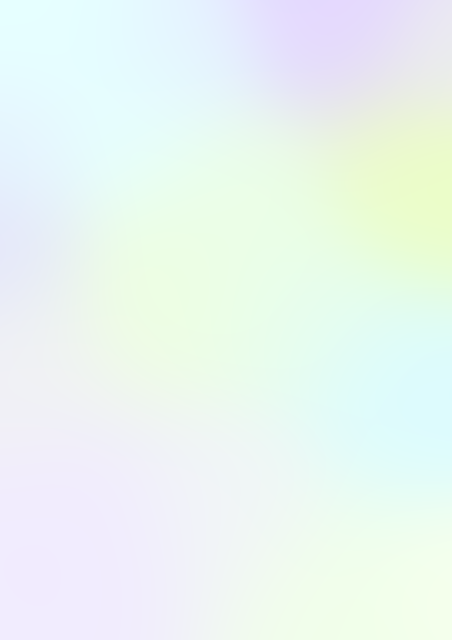
A Shadertoy shader for this background:

```glsl
// Soft pastel mesh gradient of lilac, aqua, mint and lemon glows.

#define GLOW_SIZE 0.135
#define BASE_WEIGHT 0.015
#define BASE_COLOR vec3(0.93, 0.98, 0.95)
#define LILAC vec3(0.895, 0.845, 1.0)
#define PALE_LILAC vec3(0.945, 0.922, 0.997)
#define PERIWINKLE vec3(0.895, 0.90, 0.985)
#define AQUA vec3(0.90, 1.0, 1.0)
#define DEEP_AQUA vec3(0.86, 0.985, 1.0)
#define LEMON vec3(0.925, 0.995, 0.775)
#define LIME vec3(0.932, 1.0, 0.88)
#define MINT vec3(0.905, 0.993, 0.935)
#define PEARL vec3(0.944, 0.947, 0.956)

// Adds one Gaussian glow: rgb holds weighted colour, a holds total weight.
void addGlow(inout vec4 blend, vec2 offset, float size, vec3 color) {
    float radius = GLOW_SIZE * size;
    float weight = exp(-dot(offset, offset) / (2.0 * radius * radius));
    blend += weight * vec4(color, 1.0);
}

void mainImage(out vec4 fragColor, in vec2 fragCoord) {
    // Height runs from 0 to 1; width is scaled to the portrait proportion.
    vec2 portrait = vec2(0.707, 1.0);
    vec2 p = fragCoord / iResolution.xy * portrait;
    vec4 blend = BASE_WEIGHT * vec4(BASE_COLOR, 1.0);

    // Upper band: aqua on the left, lilac on the right
    addGlow(blend, p - vec2(0.07, 0.95), 0.95, AQUA);
    addGlow(blend, p - vec2(0.20, 0.81), 0.65, AQUA);
    addGlow(blend, p - vec2(0.28, 0.92), 0.60, vec3(0.895, 0.955, 1.0));
    addGlow(blend, p - vec2(0.03, 0.78), 0.50, vec3(0.90, 0.955, 1.0));
    addGlow(blend, p - vec2(0.53, 0.99), 0.88, LILAC);
    addGlow(blend, p - vec2(0.72, 0.93), 0.50, vec3(0.925, 0.93, 0.94));

    // Middle band: periwinkle edge, lime centre, lemon and aqua right
    addGlow(blend, p - vec2(-0.02, 0.62), 0.72, PERIWINKLE);
    addGlow(blend, p - vec2(0.28, 0.53), 0.92, LIME);
    addGlow(blend, p - vec2(0.36, 0.70), 0.68, vec3(0.92, 0.998, 0.91));
    addGlow(blend, p - vec2(0.67, 0.71), 0.82, LEMON);
    addGlow(blend, p - vec2(0.46, 0.51), 0.70, MINT);
    addGlow(blend, p - vec2(0.63, 0.385), 0.85, DEEP_AQUA);

    // Lower band: pearl fading to lilac, pale lime in the corner
    addGlow(blend, p - vec2(0.02, 0.42), 0.65, PEARL);
    addGlow(blend, p - vec2(0.14, 0.17), 1.10, PALE_LILAC);
    addGlow(blend, p - vec2(0.36, 0.23), 0.65, vec3(0.945, 0.963, 0.97));
    addGlow(blend, p - vec2(0.53, 0.06), 0.95, vec3(0.945, 1.0, 0.915));
    addGlow(blend, p - vec2(0.72, 0.08), 0.55, vec3(0.965, 1.0, 0.93));

    fragColor = vec4(blend.rgb / blend.a, 1.0);
}
```
